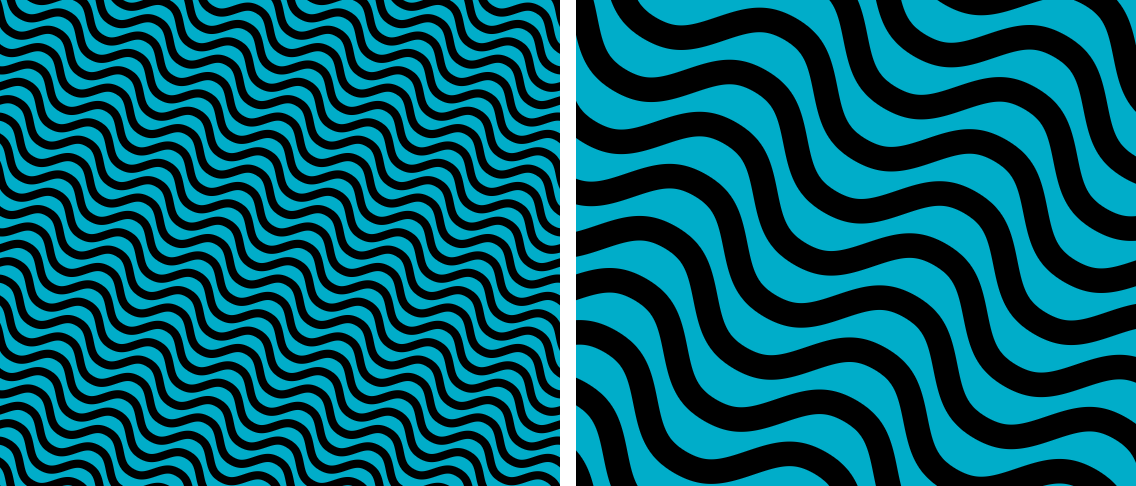
Left, the full canvas; right, a detail of the centre.
Give the GLSL for this pattern, as a WebGL 2 fragment shader.

```glsl
#version 300 es
precision highp float;

uniform vec2 u_resolution;
out vec4 fragColor;

// Whole wave periods and line steps per canvas width and height
#define WAVES_PER_CANVAS vec2(6.0, -3.0)
#define LINES_PER_CANVAS vec2(14.0, 21.0)
#define PHASE vec2(0.575, 0.455)

// Lengths in wave periods
#define LINE_SPACING 0.247
#define LINE_WIDTH 0.101
#define AMPLITUDE 0.1522
#define HARMONIC 0.0092

#define BLUE vec3(0.0, 0.68, 0.79)
#define BLACK vec3(0.0)

const float TAU = 6.2831853;

// Sine with a third harmonic: straighter flanks, rounder crests
float waveHeight(float u) {
    return AMPLITUDE * sin(TAU * u) + HARMONIC * sin(3.0 * TAU * u);
}

float waveSlope(float u) {
    return TAU * (AMPLITUDE * cos(TAU * u) + 3.0 * HARMONIC * cos(3.0 * TAU * u));
}

// Distance to the nearest wave, refined by Gauss-Newton steps
float waveDistance(vec2 p) {
    float offset = p.y - waveHeight(p.x);
    offset -= LINE_SPACING * round(offset / LINE_SPACING);
    vec2 target = vec2(p.x, waveHeight(p.x) + offset);
    float t = p.x;
    for (int i = 0; i < 5; i++) {
        vec2 error = vec2(t, waveHeight(t)) - target;
        float slope = waveSlope(t);
        t -= (error.x + error.y * slope) / (1.0 + slope * slope);
    }
    return length(vec2(t, waveHeight(t)) - target);
}

void main() {
    vec2 uv = gl_FragCoord.xy / u_resolution;

    // Slanted wave coordinates that close on both canvas edges
    vec2 p = vec2(dot(uv, WAVES_PER_CANVAS), dot(uv, LINES_PER_CANVAS)) - PHASE;
    p.y *= LINE_SPACING;

    // Constant-width strokes with a one-pixel soft edge
    float pixel = length(WAVES_PER_CANVAS / u_resolution);
    float edge = waveDistance(p) - 0.5 * LINE_WIDTH;
    float ground = clamp(edge / pixel + 0.5, 0.0, 1.0);
    fragColor = vec4(mix(BLACK, BLUE, ground), 1.0);
}
```
